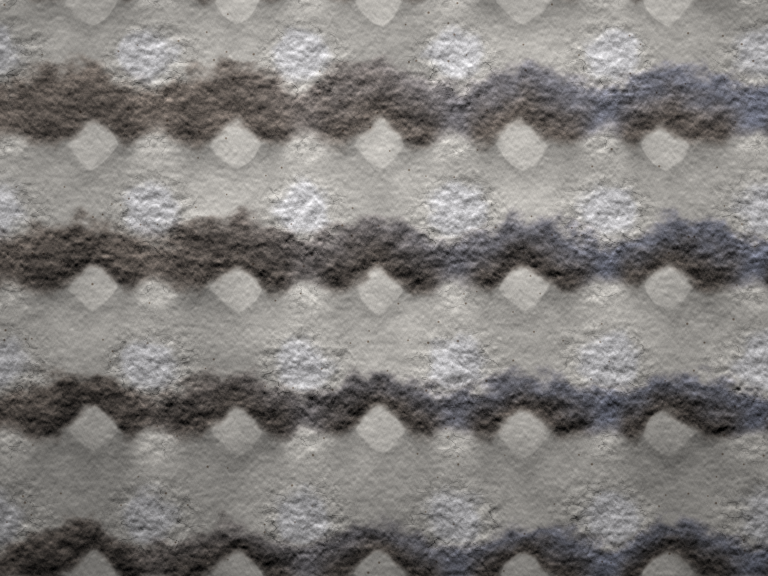
Reproduce this texture procedurally as a Shadertoy shader.

```glsl
// Moulded grey pulp tray: staggered raised knobs and sunken diamond pits.
// A periodic height field is seen in perspective, lit from the top edge;
// arched shaded slopes, rough fibre relief, creases and flecks lie over it.

#define PIT_PITCH 0.2457              // spacing of the deep points
#define KNOB_GAIN 0.0262              // extra spacing at the raised points
#define VIEW_CENTRE vec2(0.660, 0.517) // vanishing point, y measured down
#define VIEW_ROW 2.07                 // lattice row at the vanishing point
#define KNOB_RADIUS 0.175
#define PIT_RADIUS 0.172
#define ROUGHNESS 1.25
#define CREASE_DEPTH 0.15
#define FLECK_DENSITY 0.045
#define WARM_GREY vec3(1.018, 1.0, 0.97)
#define COOL_GREY vec3(0.96, 0.985, 1.10)

const float TAU = 6.2831853;

float hash(vec2 p) {
    vec3 q = fract(p.xyx * 0.1031);
    q += dot(q, q.yzx + 33.33);
    return fract((q.x + q.y) * q.z);
}

float noise(vec2 p) {
    vec2 i = floor(p), f = fract(p);
    f = f * f * (3.0 - 2.0 * f);
    return mix(mix(hash(i), hash(i + vec2(1, 0)), f.x),
               mix(hash(i + vec2(0, 1)), hash(i + vec2(1, 1)), f.x), f.y);
}

float fbm(vec2 p) {
    float sum = 0.0, amp = 0.5;
    for (int i = 0; i < 4; i++) {
        sum += amp * noise(p);
        p = mat2(1.6, 1.2, -1.2, 1.6) * p + 17.3;
        amp *= 0.5;
    }
    return sum;
}

// Pits lie at whole lattice points, knobs at the half points.
float trayHeight(vec2 lattice) {
    vec2 wave = cos(TAU * lattice);
    return 0.5 - 0.25 * (wave.x + wave.y);
}

// Undo the perspective by fixed-point iteration on the height.
vec2 toLattice(vec2 p) {
    float height = 0.5;
    vec2 lattice = vec2(0);
    for (int i = 0; i < 6; i++) {
        lattice = (p - VIEW_CENTRE) / (PIT_PITCH + KNOB_GAIN * height) + vec2(0, VIEW_ROW);
        height = trayHeight(lattice);
    }
    return lattice;
}

// Small dark fibres, at most one per grid cell.
float flecks(vec2 p, float pixel) {
    vec2 g = p * 60.0, id = floor(g);
    vec2 offset = fract(g) - 0.25 - 0.5 * vec2(hash(id + 3.1), hash(id + 8.7));
    float d = length(offset) - 0.05 - 0.06 * hash(id + 1.9);
    float blur = 60.0 * pixel;
    return step(hash(id), FLECK_DENSITY) * (1.0 - smoothstep(-blur, blur, d));
}

void mainImage(out vec4 fragColor, in vec2 fragCoord) {
    float pixel = 1.0 / iResolution.y;
    vec2 p = fragCoord * pixel;
    p.y = 1.0 - p.y;
    float right = fragCoord.x / iResolution.x;

    // Lattice with slightly uneven moulding
    vec2 wobble = vec2(fbm(p * 14.0), fbm(p * 14.0 + 41.0)) - 0.47;
    vec2 lattice = toLattice(p) + 0.08 * wobble;
    float ragged = fbm(p * vec2(36.0, 44.0) + 9.0) - 0.47;
    vec2 fromPit = fract(lattice + 0.5) - 0.5;
    vec2 fromKnob = fract(lattice) - 0.5;
    float side = abs(fromPit.x);
    float rowPhase = fract(lattice.y - 0.35) + 0.35;

    // Knob tops and rounded diamond floors
    float knobDist = length(fromKnob) + 0.13 * ragged;
    float knob = 1.0 - smoothstep(KNOB_RADIUS - 0.05, KNOB_RADIUS + 0.05, knobDist);
    vec2 corner = pow(abs(fromPit), vec2(1.25));
    float pitDist = pow(corner.x + corner.y, 0.8) + 0.02 * ragged;
    float pit = 1.0 - smoothstep(PIT_RADIUS - 0.014, PIT_RADIUS + 0.014, pitDist);
    float rim = (1.0 - smoothstep(PIT_RADIUS, 0.36, pitDist)) * (1.0 - pit);

    // Slope facing away from the light, arched over every pit
    float column = 0.5 - 0.5 * cos(TAU * lattice.x);
    float lift = max(0.0, 3.0 - lattice.y);
    float upper = mix(0.59 - 0.035 * lift, 0.69, column) + 0.22 * ragged;
    float arch = min(sqrt(side * side + 0.002) / 0.24, 1.0);
    float saddle = smoothstep(0.30, 0.48, side);
    float lower = 0.80 + 0.19 * arch - 0.07 * saddle + 0.09 * ragged;
    float slope = smoothstep(upper - 0.07, upper + 0.08, rowPhase)
                * (1.0 - smoothstep(lower - 0.04, lower + 0.04 + 0.05 * arch, rowPhase));
    float hollow = smoothstep(upper, lower, rowPhase) * (1.0 - saddle);

    // Valley walls beside the pits, lit crests between them
    float wall = exp(-pow((side - 0.27) / 0.10, 2.0))
               * exp(-pow((fromPit.y - 0.03) / 0.17, 2.0));
    float crest = saddle * exp(-pow((fromPit.y - 0.04) / 0.12, 2.0));

    // Tones fall off down the sheet
    float tone = mix(0.695, 0.565, p.y);
    tone += knob * mix(0.10, 0.035, p.y) + pit * mix(0.07, -0.01, p.y);
    tone += 0.05 * crest - 0.10 * wall - rim * mix(0.06, 0.10, p.y);
    tone += 0.22 * (fbm(p * 11.0 + 4.0) - 0.47);
    float shade = mix(0.43, 0.285, smoothstep(0.0, 0.6, p.y)) - 0.09 * hollow;
    shade += 0.22 * (fbm(p * vec2(24.0, 40.0) + 7.0) - 0.47);
    tone = mix(tone, shade, slope * 0.97);

    // Fibre relief, coarse on knobs and shaded slopes, fine elsewhere
    vec2 coarse = p * vec2(44.0, 66.0), fine = p * 135.0;
    float relief = fbm(coarse + vec2(0.1, 0.4)) - fbm(coarse);
    float grain = fbm(fine + vec2(0.0, 0.6)) - fbm(fine);
    float rough = 1.0 - smoothstep(0.14, 0.44, length(fromKnob - vec2(0, 0.08)));
    rough = max(max(rough, 0.6 * slope), 0.7 * crest) * (1.0 - pit);
    tone += ROUGHNESS * (relief * (0.09 + 0.42 * rough) + grain * (0.15 + 0.13 * rough));

    // Ragged dark creases around the knobs
    float fold = abs(fbm(p * vec2(30.0, 52.0) + 23.0) - 0.47);
    float crease = (1.0 - smoothstep(0.0, 0.045, fold)) * rough * (1.0 - 0.7 * knob);
    tone -= CREASE_DEPTH * crease * (1.0 - 0.6 * slope);

    // Edge falloff, cool light on upper slopes, flecks
    vec2 edge = vec2(right, p.y) - vec2(0.54, 0.43);
    tone *= 1.06 - 0.68 * dot(edge, edge);
    float cool = slope * (1.0 - hollow) * smoothstep(0.25, 1.0, right + 0.25 * p.y);
    tone += 0.06 * cool;
    cool = max(cool, 0.28 * knob);
    vec3 colour = tone * mix(WARM_GREY, COOL_GREY, cool);
    colour *= mix(vec3(1), vec3(1.05, 0.985, 0.95), slope * (1.0 - cool));
    colour = mix(colour, colour * vec3(0.56, 0.49, 0.43), 0.8 * flecks(p, pixel));
    fragColor = vec4(clamp(colour, 0.0, 1.0), 1.0);
}
```
